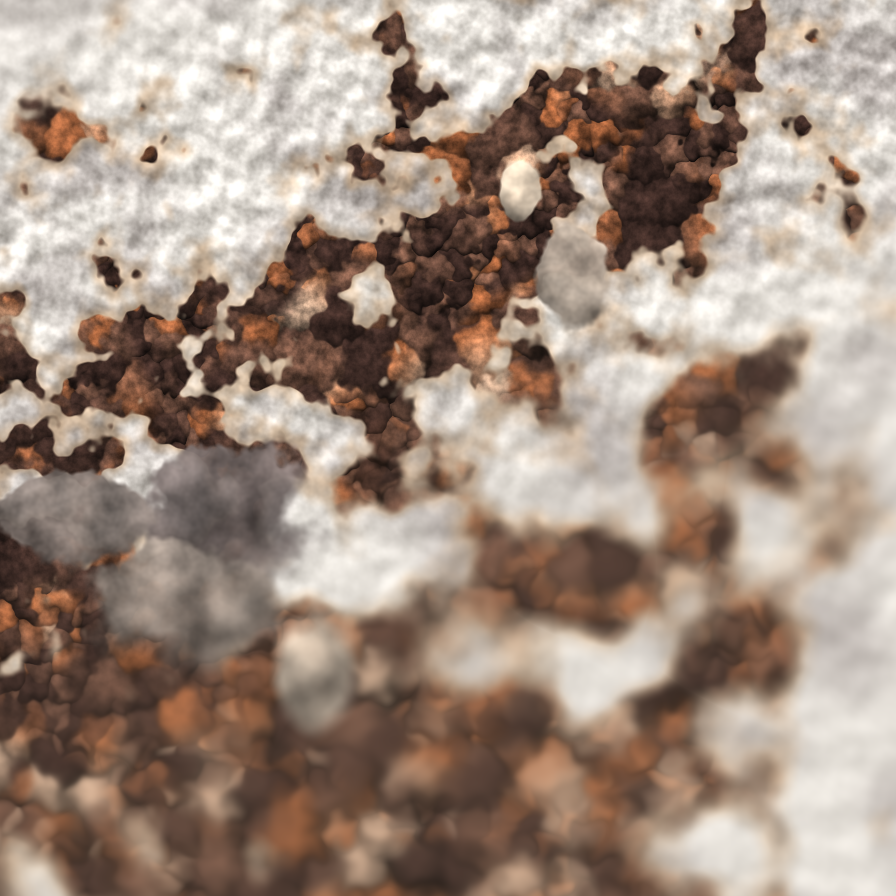
This texture is drawn by a Shadertoy shader. Its source:

```glsl
// Macro view of rusty mineral grains crusted on pale plaster, with shallow focus.
#define COARSE_GRAINS 23.0
#define FINE_GRAINS 50.0
#define CRUST_RAGGEDNESS 0.24
#define PLASTER_RELIEF 0.30
#define GRAIN_ROUGHNESS 0.55
#define PLASTER_LIGHT vec3(0.91, 0.89, 0.86)
#define PLASTER_SHADE vec3(0.74, 0.71, 0.69)
#define STAIN vec3(0.74, 0.62, 0.49)
#define DARK_CRUST vec3(0.23, 0.16, 0.14)
#define BROWN vec3(0.44, 0.31, 0.25)
#define RUST vec3(0.62, 0.37, 0.23)
#define TAN vec3(0.76, 0.63, 0.53)

// Larger stones: centre and radii, ordered from dark grey to cream
const vec4 STONES[6] = vec4[6](
    vec4(0.25, 0.43, 0.095, 0.070), vec4(0.09, 0.42, 0.080, 0.055),
    vec4(0.20, 0.33, 0.100, 0.065), vec4(0.64, 0.69, 0.038, 0.055),
    vec4(0.35, 0.25, 0.040, 0.070), vec4(0.58, 0.79, 0.025, 0.030));

vec3 hash3(vec2 p) {
    vec3 q = fract(vec3(p.xyx) * vec3(0.1031, 0.1030, 0.0973));
    q += dot(q, q.yxz + 33.33);
    return fract((q.xxy + q.yzz) * q.zyx);
}

float cornerSlope(vec2 cell, vec2 corner, vec2 f) {
    float angle = 6.2832 * hash3(cell + corner + 100.0).x;
    return dot(vec2(cos(angle), sin(angle)), f - corner);
}

float gradientNoise(vec2 p) {
    vec2 i = floor(p), f = p - i;
    vec2 u = f * f * f * (f * (f * 6.0 - 15.0) + 10.0);
    float low = mix(cornerSlope(i, vec2(0, 0), f), cornerSlope(i, vec2(1, 0), f), u.x);
    float high = mix(cornerSlope(i, vec2(0, 1), f), cornerSlope(i, vec2(1, 1), f), u.x);
    return mix(low, high, u.y);
}

// Fractal noise whose fine octaves fade with defocus
float fbm(vec2 p, float blur) {
    float sum = 0.0, amp = 1.0;
    for (int i = 0; i < 4; i++) {
        sum += amp * gradientNoise(p);
        p = mat2(1.6, 1.2, -1.2, 1.6) * p + 17.3;
        amp *= mix(0.55, 0.22, blur);
    }
    return sum;
}

float segment(vec2 p, vec2 a, vec2 b) {
    vec2 ab = b - a;
    return length(p - a - ab * clamp(dot(p - a, ab) / dot(ab, ab), 0.0, 1.0));
}

// Focus lies along a rising diagonal and falls off on both sides
float defocus(vec2 p) {
    float s = p.y - 0.50 - 0.50 * p.x;
    return max(smoothstep(0.08, 0.50, -s), 0.6 * smoothstep(0.22, 0.55, s));
}

// Signed extent of the crust, positive inside
float crustField(vec2 p, float blur) {
    float d = segment(p, vec2(0.0, 0.58), vec2(0.40, 0.57)) - 0.065;
    d = min(d, segment(p, vec2(0.43, 0.61), vec2(0.71, 0.86)) - 0.105);
    d = min(d, segment(p, vec2(0.0, 0.20), vec2(0.58, 0.07)) - 0.21);
    d = min(d, segment(p, vec2(0.82, 0.54), vec2(0.79, 0.32)) - 0.055);
    d = min(d, length(p - vec2(0.66, 0.36)) - 0.065);
    float ragged = fbm(p * 10.0 + 3.0, blur) + 0.3 * gradientNoise(p * 34.0) * (1.0 - blur);
    return CRUST_RAGGEDNESS * ragged - min(d, 0.12);
}

vec3 grainColour(float t) {
    vec3 c = mix(DARK_CRUST, BROWN, smoothstep(0.15, 0.50, t));
    c = mix(c, RUST, smoothstep(0.58, 0.75, t));
    return mix(c, TAN, smoothstep(0.82, 0.95, t));
}

// Overlapping lit domes; the highest wins, softly when out of focus
vec3 grains(vec2 p, float blur, float tone) {
    vec2 cell = floor(p);
    float sharpness = mix(20.0, 3.5, blur);
    vec4 sum = vec4(0.0);
    for (int y = -2; y <= 2; y++)
    for (int x = -2; x <= 2; x++) {
        vec2 id = cell + vec2(x, y);
        vec3 rnd = hash3(id + 60.0);
        float radius = mix(0.45, 0.95, rnd.z);
        vec2 q = (p - id - 0.1 - 0.8 * rnd.xy) / radius;
        float r2 = dot(q, q);
        float height = radius * radius * (1.0 - r2) + 0.25 * rnd.x;
        float light = 1.08 + 0.32 * clamp(q.y - 0.4 * q.x, -1.0, 1.0) - 0.42 * min(r2, 1.2);
        vec3 c = grainColour(clamp(hash3(id + 200.0).y + tone, 0.0, 1.0)) * light;
        sum += vec4(c, 1.0) * exp(sharpness * height);
    }
    return sum.rgb / sum.a;
}

void mainImage(out vec4 fragColor, in vec2 fragCoord) {
    vec2 p = fragCoord / iResolution.xy;
    float blur = defocus(p), focus = 1.0 - blur;
    float field = crustField(p, blur);

    // Plaster with cool mottling, fine relief and a rusty halo
    float relief = fbm(p * 24.0, blur) - fbm(p * 24.0 + vec2(-0.15, 0.30), blur);
    vec3 col = mix(PLASTER_SHADE, PLASTER_LIGHT, smoothstep(-0.50, 0.25, fbm(p * 7.0, blur)));
    col += PLASTER_RELIEF * relief * mix(0.35, 1.0, focus);
    col += 0.06 * fbm(p * 75.0, blur) * focus;
    float halo = smoothstep(-0.11, 0.02, field + 0.04 * gradientNoise(p * 16.0));
    col = mix(col, STAIN * (1.0 + 0.3 * relief), 0.75 * halo);

    // Crust of irregular coarse and fine grains
    vec2 warp = vec2(gradientNoise(p * 38.0), gradientNoise(p * 38.0 + 9.0)) * 0.016;
    warp += vec2(gradientNoise(p * 95.0), gradientNoise(p * 95.0 + 5.0)) * 0.008 * focus;
    float tone = 0.30 * gradientNoise(p * 6.0 + 4.0) + 0.10 * blur - 0.06;
    vec3 coarse = grains((p + warp) * COARSE_GRAINS, blur, tone);
    vec3 fine = grains((p + warp) * FINE_GRAINS, blur, tone - 0.08);
    vec3 crust = mix(coarse, fine, smoothstep(-0.10, 0.15, gradientNoise(p * 9.0)) * mix(0.4, 1.0, focus));
    crust *= 1.0 + GRAIN_ROUGHNESS * fbm(p * 70.0, blur) * focus;
    float edge = mix(0.012, 0.06, blur);
    col = mix(col, crust, smoothstep(-edge, edge, field) * mix(1.0, 0.88, blur));

    // Grey and cream stones resting in the crust
    for (int i = 0; i < 6; i++) {
        vec2 q = (p - STONES[i].xy) / STONES[i].zw;
        float d = length(q) + 0.45 * fbm(p * 15.0 + float(i), blur);
        vec3 tint = mix(vec3(0.43, 0.39, 0.38), vec3(0.80, 0.74, 0.66), float(i) / 5.0);
        tint *= 0.95 + 0.20 * q.y + 0.55 * fbm(p * 20.0 + 8.0, blur);
        float soft = mix(0.08, 0.35, blur);
        col = mix(col, tint, 0.92 * (1.0 - smoothstep(1.0 - soft, 1.0 + soft, d)));
    }
    fragColor = vec4(clamp(col, 0.0, 1.0), 1.0);
}
```
